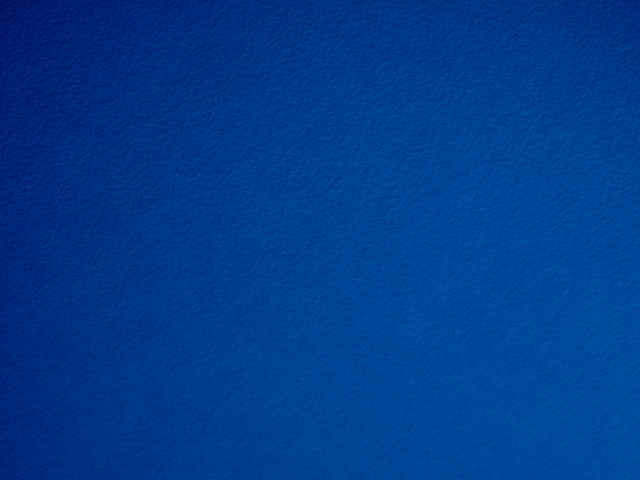
This texture is drawn by a WebGL 2 fragment shader. Its source:

```glsl
#version 300 es
precision highp float;
uniform vec2 u_resolution;
out vec4 fragColor;

float hash(vec2 p) {
    return fract(sin(dot(p, vec2(127.1, 311.7))) * 43758.5453);
}

float noise(vec2 p) {
    vec2 cell = floor(p), f = fract(p);
    f = f * f * (3.0 - 2.0 * f);
    float low = mix(hash(cell), hash(cell + vec2(1, 0)), f.x);
    float high = mix(hash(cell + vec2(0, 1)), hash(cell + vec2(1, 1)), f.x);
    return mix(low, high, f.y);
}

// Height of the felt: short fibres leaning up to the right, over softer lumps
float feltHeight(vec2 p) {
    vec2 along = mat2(0.87, -0.5, 0.5, 0.87) * p;
    float fibres = noise(along * vec2(165.0, 215.0));
    float lumps = noise(along * vec2(95.0, 120.0) + 17.0);
    return 0.65 * fibres + 0.35 * lumps;
}

void main() {
    vec2 uv = gl_FragCoord.xy / u_resolution;
    vec2 p = gl_FragCoord.xy / u_resolution.y;

    // Broad light, fading to the left edge, the top and the right corners
    float light = 0.299
        - 0.14 * pow(1.0 - uv.x, 2.4)
        - 0.075 * pow(uv.y, 3.0)
        - 0.07 * pow(uv.x, 6.0) * pow(uv.y, 3.0)
        - 0.012 * pow(1.0 - uv.y, 4.0);

    // Uneven nap in patches of several sizes
    light += 0.010 * (noise(p * 9.0) - 0.5);
    light += 0.012 * (noise(p * 28.0 + 5.0) - 0.5);
    light += 0.014 * (noise(p * 62.0 + 23.0) - 0.5);

    // Raking light over the nap, softer towards the bottom
    float relief = feltHeight(p) - feltHeight(p + vec2(-0.0022, 0.0038));
    float contrast = mix(0.042, 0.078, smoothstep(0.05, 0.75, uv.y));
    light += relief * contrast;

    // Fine speckle between the fibres
    light += 0.026 * (noise(p * 290.0 + 9.0) - 0.5);

    fragColor = vec4(0.0, light, light + 0.31, 1.0);
}
```
